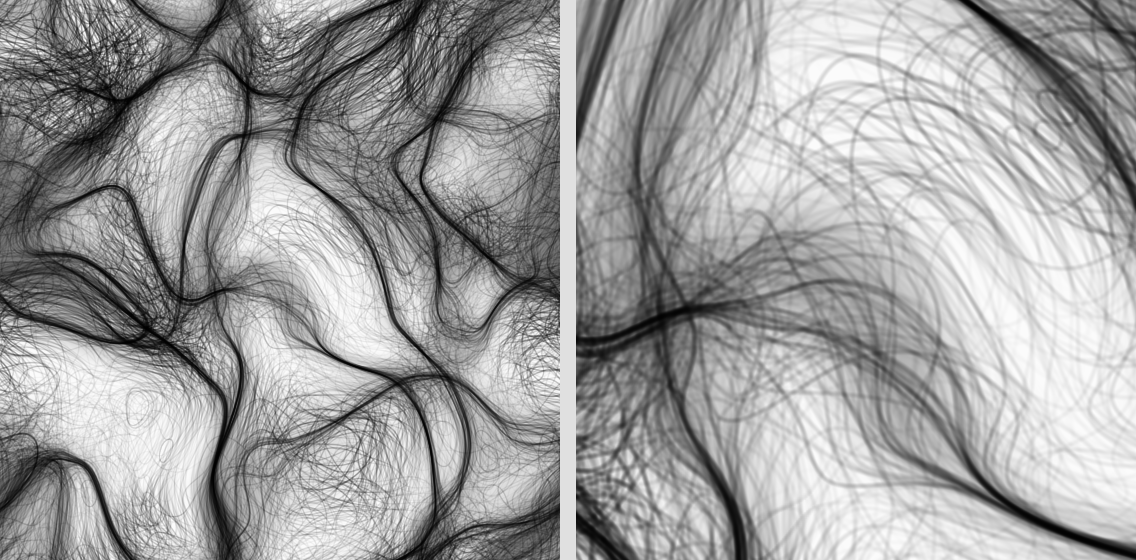
Left: the whole. Right: its middle third, enlarged.
Reproduce this texture procedurally as a Shadertoy shader.

```glsl
// Tiling web of fine dark fibres that gather into ropes and fan out into haze.

const float TAU = 6.2831853;
const float FIBRE_WIDTH = 0.0024;
const int ROPES = 3;
const int STRANDS_PER_ROPE = 72;
const int HAIR_GROUPS = 9;
const int HAIRS_PER_GROUP = 16;
const vec3 PAPER = vec3(0.985);

vec4 hash4(float seed) {
    vec4 v = fract(seed * vec4(0.1031, 0.1030, 0.0973, 0.1099));
    v += dot(v, v.wzxy + 33.33);
    return fract((v.xxyz + v.yzzw) * v.zywx);
}

vec4 randomDirection(float seed) {
    return normalize(hash4(seed) - 0.5);
}

// Gradient noise, wrapping after `repeats` cells
float cornerSlope(vec2 cell, vec2 offset, float repeats, float seed) {
    vec2 wrapped = mod(cell, repeats);
    float angle = TAU * hash4(wrapped.x + 17.0 * wrapped.y + 289.0 * seed + 1.0).x;
    return dot(vec2(cos(angle), sin(angle)), offset);
}

float noise(vec2 p, float repeats, float seed) {
    p = p * repeats + hash4(seed + 0.5).xy;
    vec2 cell = floor(p), f = p - cell;
    vec2 u = f * f * f * (f * (f * 6.0 - 15.0) + 10.0);
    vec2 e = vec2(1.0, 0.0);
    float low = mix(cornerSlope(cell, f, repeats, seed),
                    cornerSlope(cell + e.xy, f - e.xy, repeats, seed), u.x);
    float high = mix(cornerSlope(cell + e.yx, f - e.yx, repeats, seed),
                     cornerSlope(cell + e.xx, f - e.xx, repeats, seed), u.x);
    return mix(low, high, u.y);
}

vec4 noise4(vec2 p, vec4 repeats, float seed) {
    return vec4(noise(p, repeats.x, seed), noise(p, repeats.y, seed + 1.0),
                noise(p, repeats.z, seed + 2.0), noise(p, repeats.w, seed + 3.0));
}

// Soft line of constant canvas width where `level` is zero; `slope` is per pixel
float fibre(float level, float slope, float pixel) {
    float width = max(FIBRE_WIDTH, pixel);
    float away = abs(level) / max(slope, 1e-6) * pixel;
    return (1.0 - smoothstep(0.0, width, away)) * FIBRE_WIDTH / width;
}

float slopeOf(float field) {
    return length(vec2(dFdx(field), dFdy(field)));
}

// Strands share one path, split into a few cords and stray by a varying spread
float ropeInk(float path, float spread, vec4 detail, vec4 cover, float seed, float pixel) {
    float ink = 0.0;
    for (int i = 0; i < STRANDS_PER_ROPE; i++) {
        float id = seed + float(i);
        vec4 h = hash4(id);
        float cord = dot(detail, randomDirection(seed + 0.15 + float(i % 4)));
        float stray = dot(detail, randomDirection(id + 0.3)) + 0.3 * (h.y - 0.5);
        float field = path + spread * (0.3 * cord + h.x * h.x * stray);
        float presence = smoothstep(-0.5, 0.1, dot(cover, randomDirection(id + 0.6)));
        ink += mix(0.06, 0.2, h.z) * presence * fibre(field, slopeOf(field), pixel);
    }
    return ink;
}

// Nearly parallel contour lines that cross at slight angles
float hairInk(vec4 flow, vec4 detail, vec4 cover, float seed, float pixel) {
    vec4 heading = randomDirection(seed);
    float ink = 0.0;
    for (int i = 0; i < HAIRS_PER_GROUP; i++) {
        float id = seed + 1.0 + float(i);
        vec4 h = hash4(id);
        vec4 bend = randomDirection(id + 0.3);
        float field = 5.0 * (dot(flow, heading + 0.3 * bend) + 0.2 * dot(detail, bend)) + h.x;
        vec4 place = normalize(randomDirection(seed + 0.6) + randomDirection(id + 0.6));
        float presence = smoothstep(-0.25, 0.35, dot(cover, place));
        ink += mix(0.06, 0.21, h.y) * presence * fibre(fract(field) - 0.5, slopeOf(field), pixel);
    }
    return ink;
}

void mainImage(out vec4 fragColor, in vec2 fragCoord) {
    vec2 p = fragCoord / iResolution.xy;
    float pixel = 1.0 / iResolution.y;

    // Shared fields: broad flow, finer detail and coverage
    vec2 bent = p + 0.14 * vec2(noise(p, 3.0, 3.0), noise(p, 3.0, 7.0));
    vec4 flow = noise4(bent, vec4(2.0, 3.0, 3.0, 2.0), 11.0);
    vec4 detail = noise4(bent, vec4(5.0, 6.0, 7.0, 5.0), 21.0);
    vec4 cover = noise4(p, vec4(3.0, 4.0, 3.0, 4.0), 31.0);

    // Ropes, each with a faint haze of fibres too fine to tell apart
    float ropes = 0.0, haze = 0.0;
    for (int k = 0; k < ROPES; k++) {
        float path = flow[k] + 0.12 * detail[k] + 0.05;
        float loose = smoothstep(-0.1, 0.35, cover[k]);
        float spread = mix(0.16, 1.1, loose);
        ropes += ropeInk(path, spread, detail, cover, 100.0 + 97.0 * float(k), pixel);
        haze += mix(0.12, 0.35, loose) * (1.0 - smoothstep(0.0, 0.18, abs(path)));
    }

    float hairs = 0.0;
    for (int k = 0; k < HAIR_GROUPS; k++) {
        hairs += hairInk(flow, detail, cover, 500.0 + 41.0 * float(k), pixel);
    }
    float density = mix(0.4, 2.5, smoothstep(-0.25, 0.45, cover.w + 0.5 * detail.x));

    fragColor = vec4(PAPER * exp(-ropes - haze - density * hairs), 1.0);
}
```
